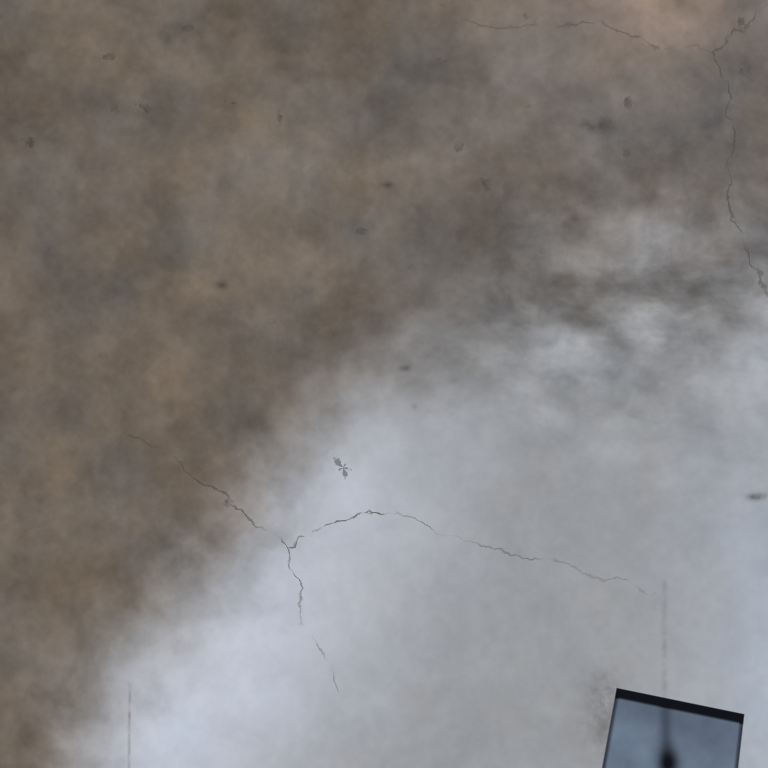
Reproduce this texture procedurally as a WebGL 2 fragment shader.

```glsl
#version 300 es
precision highp float;
uniform vec2 u_resolution;
out vec4 outColor;

const vec3 SHADE = vec3(.42, .385, .35);
const vec3 SHADE_COOL = vec3(.44, .418, .402);
const vec3 WARM_GLOW = vec3(.13, .08, .045);
const vec3 CONCRETE = vec3(.6, .61, .625);
const vec3 SHEEN = vec3(.755, .778, .825);
const vec3 BLUE_SHEEN = vec3(.68, .72, .78);
const vec3 STAIN = vec3(.25, .23, .22);
const vec3 CHIP = vec3(.4, .42, .44);
const vec3 BOX_BLUE = vec3(.39, .44, .51);
const vec3 BOX_DARK = vec3(.07, .08, .1);
const float CRACK_WIDTH = .0011;
const float GRAIN = .05;

// Crack joints: xy = place, z = strength of the stretch leading to it
const vec3 FLOOR_CRACK[15] = vec3[15](
  vec3(.176, .437, 0), vec3(.254, .381, .4), vec3(.312, .339, .65), vec3(.372, .288, .85),
  vec3(.391, .232, .7), vec3(.391, .186, .5), vec3(.423, .147, .4), vec3(.44, .102, .35),
  vec3(.372, .288, 0), vec3(.436, .323, .75), vec3(.501, .336, .85), vec3(.56, .314, .45),
  vec3(.625, .286, .2), vec3(.716, .271, .45), vec3(.853, .225, .25));
const vec3 UPPER_CRACK[11] = vec3[11](
  vec3(.573, 1, 0), vec3(.632, .964, .35), vec3(.703, .964, .35), vec3(.781, .974, .45),
  vec3(.846, .941, .45), vec3(.931, .935, .5), vec3(1, .993, .5),
  vec3(.931, .935, 0), vec3(.951, .876, .6), vec3(.948, .74, .5), vec3(1, .61, .55));
// Stains: xy = centre, zw = radii
const vec4 SPOT[7] = vec4[7](
  vec4(.779, .837, .022, .01), vec4(.529, .521, .007, .004), vec4(.54, .469, .004, .004),
  vec4(.986, .353, .012, .005), vec4(.215, .948, .008, .014), vec4(.505, .759, .007, .004),
  vec4(.289, .629, .007, .005));

float hash(vec2 p) {
  vec3 q = fract(p.xyx * vec3(.1031, .103, .0973));
  q += dot(q, q.yzx + 33.33);
  return fract((q.x + q.y) * q.z);
}

float noise(vec2 p) {
  vec2 i = floor(p), f = fract(p);
  f = f * f * (3. - 2. * f);
  return mix(mix(hash(i), hash(i + vec2(1, 0)), f.x),
             mix(hash(i + vec2(0, 1)), hash(i + 1.), f.x), f.y);
}

// Fractal noise centred on zero
float fbm(vec2 p) {
  float sum = 0., amp = .5;
  for (int i = 0; i < 5; i++) {
    sum += amp * (noise(p) - .5);
    p = mat2(1.6, 1.2, -1.2, 1.6) * p + 17.3;
    amp *= .55;
  }
  return sum;
}

vec2 wobble(vec2 p) { return vec2(fbm(p), fbm(p + 50.)); }

float segment(vec2 p, vec2 a, vec2 b) {
  vec2 ab = b - a;
  return length(p - a - ab * clamp(dot(p - a, ab) / dot(ab, ab), 0., 1.));
}

float blob(vec2 p, vec2 centre, vec2 radius) {
  vec2 q = (p - centre) / radius;
  return exp(-dot(q, q));
}

float stroke(float d, float width, float aa) {
  return 1. - smoothstep(width - aa, width + aa, d);
}

float hairline(vec2 p, vec3 a, vec3 b, float aa) {
  return b.z * stroke(segment(p, a.xy, b.xy), CRACK_WIDTH, aa);
}

// Jagged, broken cracks
float cracks(vec2 p, float aa) {
  float breaks = smoothstep(-.22, .12, fbm(p * 45.)), ink = 0.;
  p += .022 * wobble(p * 42.);
  for (int i = 1; i < 15; i++) ink = max(ink, hairline(p, FLOOR_CRACK[i - 1], FLOOR_CRACK[i], aa));
  for (int i = 1; i < 11; i++) ink = max(ink, hairline(p, UPPER_CRACK[i - 1], UPPER_CRACK[i], aa));
  return ink * breaks;
}

// Irregular pits scattered on a jittered grid
float pits(vec2 p) {
  vec2 cell = floor(p * 18.);
  vec2 centre = .25 + .5 * vec2(hash(cell + 3.), hash(cell + 71.));
  float d = length(fract(p * 18.) - centre) + .45 * fbm(p * 110.);
  return step(.82, hash(cell + 19.)) * (1. - smoothstep(.02, .14, d));
}

vec3 floorColor(vec2 p) {
  vec2 warp = p + .03 * wobble(p * 9.);
  float broad = fbm(warp * 6.), fine = fbm(warp * 24. + 9.);
  float streak = fbm(vec2(warp.x * 11. + warp.y * 5., warp.y * 24.));

  // Edge of the reflected light: steep at the left, shallow at the right
  float steep = (1.3 * p.x - .064 - p.y) / 1.64;
  float shallow = .44 + .24 * p.x - p.y;
  float right = smoothstep(.42, .75, p.x);
  float inside = min(steep, shallow) + .07 * broad + .03 * fine + right * (.14 * streak + .08 * broad);
  float lit = smoothstep(mix(-.075, -.17, right), mix(.105, .2, right), inside);

  vec3 dark = mix(SHADE, SHADE_COOL, smoothstep(.35, .8, p.x));
  dark += WARM_GLOW * blob(p, vec2(.84, 1.02), vec2(.15, .09));
  dark += .035 * (blob(p, vec2(.38, .76), vec2(.2, .12)) - blob(p, vec2(.65, .72), vec2(.1, .08)));
  float sheen = exp(-pow(segment(p, vec2(.2, -.03), vec2(.41, .35)) / .165, 2.));
  vec3 light = mix(CONCRETE, SHEEN, sheen * mix(1., .72, smoothstep(.1, .45, p.y)));
  light = mix(light, BLUE_SHEEN, .75 * blob(p, vec2(1.02, .15), vec2(.12, .28)));
  vec3 col = mix(dark, light, lit);

  // Mottling, strongest in shade and in the worn area at the right
  float worn = right * blob(p, vec2(.85, .6), vec2(.28, .17));
  col *= 1. + mix(.22, .06, lit) * broad + mix(.3, .09, lit) * fine;
  col *= 1. + worn * (.4 * streak + .22 * fine - .03);
  col += vec3(.05, .01, -.03) * fbm(warp * 13. + 70.) * (1. - .6 * lit);
  return col + GRAIN * fbm(p * 95.) * mix(1., .6, lit);
}

vec3 addMarks(vec3 col, vec2 p, float aa) {
  float rough = clamp(.8 + 2.4 * fbm(p * 75.), 0., 1.6);
  float stain = .3 * blob(p, vec2(.785, .075), vec2(.025, .05));
  for (int i = 0; i < 7; i++) stain += .5 * blob(p, SPOT[i].xy, SPOT[i].zw);
  stain += .4 * pits(p) * smoothstep(.4, .65, p.y - .25 * p.x);
  // Floor seams
  stain += .22 * stroke(segment(p, vec2(.168, 0), vec2(.169, .11)), .0015, .002);
  stain += .13 * stroke(segment(p, vec2(.865, .08), vec2(.865, .24)), .003, .004);
  col = mix(col, STAIN, clamp(stain * rough, 0., .8));

  // Ragged chip
  vec2 q = p - vec2(.447, .391);
  float chip = length(q) - .007 - .004 * cos(5. * atan(q.y, q.x) + .7) - .028 * fbm(p * 100.);
  col = mix(col, CHIP, .7 * stroke(chip, 0., .002 + aa));
  return mix(col, STAIN, .75 * cracks(p, aa));
}

vec3 addBox(vec3 col, vec2 p, float aa) {
  float top = .104 - .205 * (p.x - .803) - p.y;
  float side = min(p.x - .784 - .183 * p.y, .961 + .114 * p.y - p.x);
  vec3 box = BOX_BLUE * (.94 + .3 * fbm(p * 22.) + .12 * smoothstep(.02, .08, top));
  float shadow = .35 * blob(p, vec2(.867, .055), vec2(.008, .04));
  shadow += blob(p, vec2(.87, .006), vec2(.013, .02));
  shadow += .6 * (1. - smoothstep(.001, .007, side)) + 1. - smoothstep(.01, .015, top);
  box = mix(box, BOX_DARK, clamp(shadow, 0., 1.));
  return mix(col, box, smoothstep(-aa, aa, min(top, side)));
}

void main() {
  vec2 p = gl_FragCoord.xy / u_resolution;
  float aa = 1. / min(u_resolution.x, u_resolution.y);
  vec3 col = addMarks(floorColor(p), p, aa);
  outColor = vec4(addBox(col, p, aa), 1);
}
```
